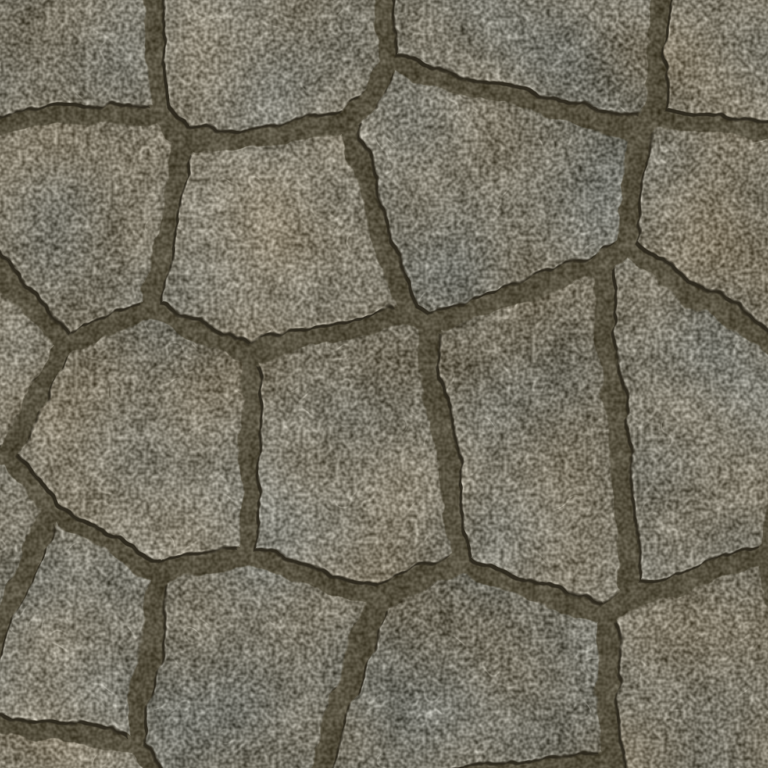
This texture is drawn by a Shadertoy shader. Its source:

```glsl
// Irregular flagstone paving: rough Voronoi slabs separated by sunken mortar.
// Warped cell-edge distances shape the slabs, a shifted copy casts their thin
// shadow, and octaves of gradient noise add blotches, flecks and sandy grain.

const float STONES_ACROSS = 3.7;
const float JOINT_HALF_WIDTH = 0.0142;
const vec2 LIGHT_DIR = vec2(0.62, 0.78);
const vec3 STONE_COLOR = vec3(0.488, 0.471, 0.416);
const vec3 MORTAR_COLOR = vec3(0.335, 0.313, 0.245);
const vec3 SHADOW_COLOR = vec3(0.165, 0.148, 0.105);

vec2 hash2(vec2 p) {
    vec3 q = fract(p.xyx * vec3(0.1031, 0.1030, 0.0973));
    q += dot(q, q.yzx + 33.33);
    return fract((q.xx + q.yz) * q.zy);
}

vec2 gradientAt(vec2 cell) {
    float angle = 6.28318 * hash2(cell + 71.0).x;
    return vec2(cos(angle), sin(angle));
}

// Gradient noise, roughly -0.7 to 0.7
float gradientNoise(vec2 p) {
    vec2 i = floor(p), f = fract(p);
    vec2 u = f * f * f * (f * (f * 6.0 - 15.0) + 10.0);
    vec2 e = vec2(1.0, 0.0);
    float a = dot(gradientAt(i), f);
    float b = dot(gradientAt(i + e.xy), f - e.xy);
    float c = dot(gradientAt(i + e.yx), f - e.yx);
    float d = dot(gradientAt(i + e.xx), f - e.xx);
    return mix(mix(a, b, u.x), mix(c, d, u.x), u.y);
}

float fbm(vec2 p, int octaves) {
    float sum = 0.0, amplitude = 1.0;
    for (int i = 0; i < octaves; i++) {
        sum += amplitude * gradientNoise(p);
        p = mat2(1.6, 1.2, -1.2, 1.6) * p + 17.3;
        amplitude *= 0.5;
    }
    return sum;
}

vec2 cellPoint(vec2 cell) {
    return cell + 0.5 + 0.8 * (hash2(cell + 23.0) - 0.5);
}

// x: distance to the nearest cell edge, yz: id of the cell
vec3 voronoiEdge(vec2 p) {
    vec2 base = floor(p), nearest = vec2(0.0), id = base;
    float best = 1e3;
    for (int y = -1; y <= 1; y++)
    for (int x = -1; x <= 1; x++) {
        vec2 cell = base + vec2(x, y);
        vec2 r = cellPoint(cell) - p;
        if (dot(r, r) < best) {
            best = dot(r, r);
            nearest = r;
            id = cell;
        }
    }
    float edge = 1e3;
    for (int y = -2; y <= 2; y++)
    for (int x = -2; x <= 2; x++) {
        vec2 r = cellPoint(id + vec2(x, y)) - p;
        vec2 gap = r - nearest;
        if (dot(gap, gap) > 1e-4)
            edge = min(edge, dot(0.5 * (nearest + r), normalize(gap)));
    }
    return vec3(edge, id);
}

// x: signed distance inside a slab with chipped edges, yz: slab id
vec3 slab(vec2 p) {
    vec2 bend = vec2(fbm(p * 9.0, 3), fbm(p * 9.0 + 40.0, 3));
    vec3 cell = voronoiEdge((p + 0.012 * bend) * STONES_ACROSS);
    float chips = 0.006 * fbm(p * 32.0 + 9.0, 3);
    return vec3(cell.x / STONES_ACROSS - JOINT_HALF_WIDTH + chips, cell.yz);
}

float coverage(float dist, float softness) {
    return smoothstep(-softness, softness, dist);
}

// Thin bright scratches along the zero lines of the noise
float flecks(vec2 p) {
    float line = 1.0 - smoothstep(0.0, 0.13, abs(gradientNoise(p * 46.0)));
    return line * smoothstep(0.08, 0.42, gradientNoise(p * 19.0 + 5.0));
}

vec3 stoneSurface(vec2 p, vec2 id, float grain) {
    vec2 tone = hash2(id + 5.0) - 0.5;
    float blotch = fbm(p * 4.5 + 3.0, 4);
    float mottle = fbm(p * 24.0, 2);
    float light = 0.03 * tone.x + 0.095 * blotch + 0.085 * mottle;
    light += grain + 0.10 * flecks(p);
    vec3 tint = vec3(0.025, 0.0, -0.03) * (gradientNoise(p * 7.0 + 60.0) + 0.5 * tone.y);
    return STONE_COLOR + light + tint;
}

void mainImage(out vec4 fragColor, in vec2 fragCoord) {
    vec2 p = fragCoord / iResolution.y;
    float softness = max(0.0018, 0.8 / iResolution.y);

    vec3 here = slab(p);
    float towardLight = slab(p + LIGHT_DIR * 0.0055).x;
    float awayFromLight = slab(p - LIGHT_DIR * 0.004).x;
    float stone = coverage(here.x, softness);

    // Sandy grain shared by slabs and mortar
    float grain = 0.25 * gradientNoise(p * 215.0) + 0.19 * gradientNoise(p * 117.0 + 8.0);

    vec3 mortar = MORTAR_COLOR + 0.5 * grain + 0.07 * fbm(p * 26.0 + 31.0, 3);
    mortar = mix(mortar, SHADOW_COLOR, 0.9 * coverage(towardLight, softness));

    // Pale chipped rim above the shadow line
    vec3 surface = stoneSurface(p, here.yz, grain);
    surface += 0.065 * (1.0 - coverage(awayFromLight, softness));

    fragColor = vec4(clamp(mix(mortar, surface, stone), 0.0, 1.0), 1.0);
}
```
